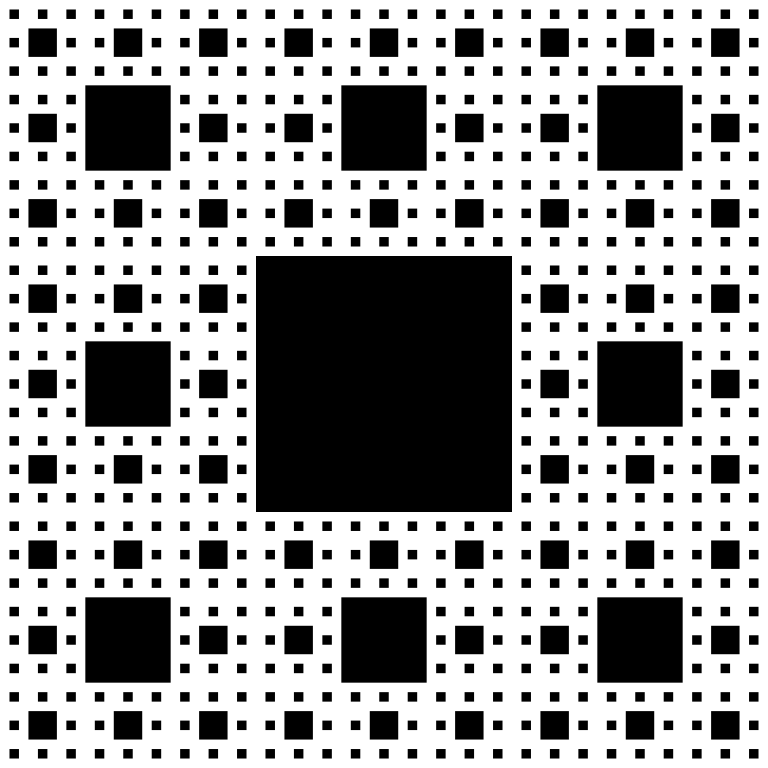
Give the GLSL for this pattern, as a WebGL 2 fragment shader.

```glsl
#version 300 es
precision highp float;
// Sierpinski carpet: black squares cut from a white sheet at four scales.

uniform vec2 u_resolution;
out vec4 fragColor;

const int LEVELS = 4;
const float SUBDIVISION = 3.0;       // cells per side at each level
const float HOLE_HALF = 0.5 / 3.0;   // half side of a hole, in cell units
const vec3 SHEET_COLOR = vec3(1.0);
const vec3 HOLE_COLOR = vec3(0.0);

// Antialiased coverage of the square hole centred in a unit cell.
float holeCoverage(vec2 cell, vec2 pixelSize) {
    vec2 edgeDistance = abs(cell - 0.5) - HOLE_HALF;
    vec2 coverage = clamp(0.5 - edgeDistance / pixelSize, 0.0, 1.0);
    return coverage.x * coverage.y;
}

// Union of the holes of all levels.
float carpetHoles(vec2 uv, vec2 pixelSize) {
    float holes = 0.0;
    float scale = 1.0;
    for (int level = 0; level < LEVELS; level++) {
        holes = max(holes, holeCoverage(fract(uv * scale), pixelSize * scale));
        scale *= SUBDIVISION;
    }
    return holes;
}

void main() {
    vec2 uv = gl_FragCoord.xy / u_resolution;
    float holes = carpetHoles(uv, 1.0 / u_resolution);
    fragColor = vec4(mix(SHEET_COLOR, HOLE_COLOR, holes), 1.0);
}
```
